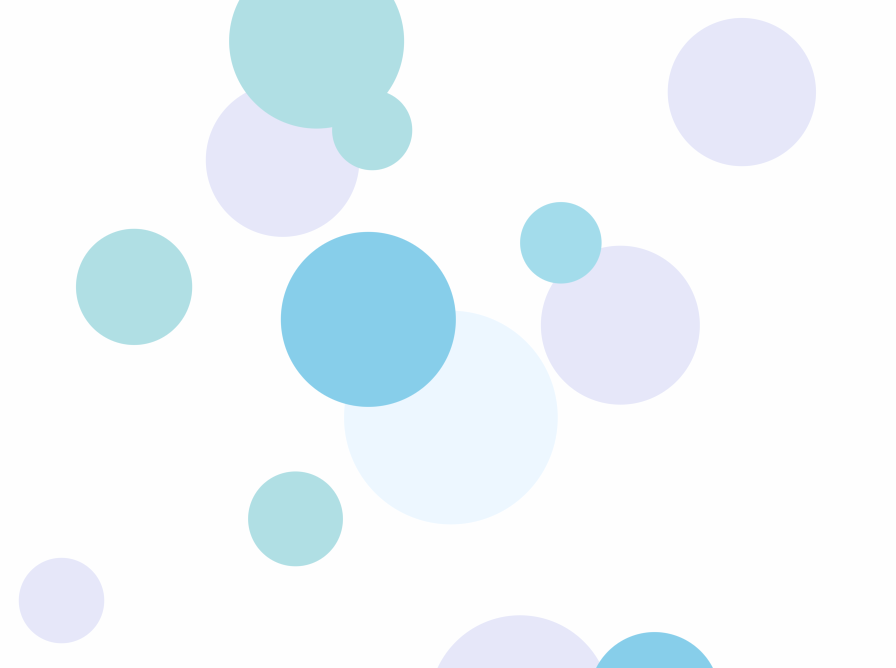
A Shadertoy shader for this background:

```glsl
// Flat pastel discs scattered over white, some cut by the canvas border.
// Anchors follow a wobbled low-discrepancy sequence; the last discs ride
// on the rim of a host. Discs are painted back to front with smooth edges.

const int DISC_COUNT = 13;
const int ANCHOR_COUNT = 11;         // discs after these are riders
const int FIRST_HOST = 5;            // host of the first rider

const vec3 PAPER = vec3(0.998, 0.998, 0.998);
const vec3 PALETTE[5] = vec3[5](
    vec3(0.900, 0.906, 0.976),       // 0 lavender
    vec3(0.930, 0.970, 1.000),       // 1 pale
    vec3(0.690, 0.873, 0.894),       // 2 teal
    vec3(0.530, 0.808, 0.918),       // 3 blue
    vec3(0.640, 0.864, 0.922));      // 4 cyan

// Tint and radius (in canvas heights) in painting order
const int TINT[DISC_COUNT] = int[DISC_COUNT](
    0, 0, 0, 0, 0, 1, 2, 2, 3, 4, 2, 3, 2);
const float RADIUS[DISC_COUNT] = float[DISC_COUNT](
    0.119, 0.136, 0.115, 0.064, 0.111, 0.160, 0.131,
    0.087, 0.098, 0.061, 0.071, 0.131, 0.060);

const vec2 SEED = vec2(0.775, 0.511);
const vec2 STEP = vec2(0.7549, 0.5698);
const vec2 SPREAD = vec2(0.88, 1.20);
const vec2 MARGIN = vec2(0.07, -0.10);
const float WOBBLE = 0.08;
const float GOLDEN_ANGLE = 2.4;
const float RIDER_ANGLE = 2.27;
const float RIDER_TURN = 3.0;
const float RIDER_REACH = 1.2;       // in host radii
const float EDGE_PIXELS = 0.7;       // half width of the edge blend

vec2 polar(float angle) {
    return vec2(cos(angle), sin(angle));
}

vec2 anchorCentre(int index, float aspect) {
    float n = float(index);
    vec2 place = MARGIN + SPREAD * fract(SEED + n * STEP);
    return place * vec2(aspect, 1.0) - WOBBLE * polar(n * GOLDEN_ANGLE);
}

vec2 discCentre(int index, float aspect) {
    if (index < ANCHOR_COUNT) return anchorCentre(index, aspect);
    int rider = index - ANCHOR_COUNT;
    int host = FIRST_HOST + rider;
    float angle = RIDER_ANGLE + float(rider) * RIDER_TURN;
    return anchorCentre(host, aspect) + RIDER_REACH * RADIUS[host] * polar(angle);
}

void mainImage(out vec4 fragColor, in vec2 fragCoord) {
    vec2 point = fragCoord / iResolution.y;
    float aspect = iResolution.x / iResolution.y;
    float edge = EDGE_PIXELS / iResolution.y;

    vec3 colour = PAPER;
    for (int i = 0; i < DISC_COUNT; i++) {
        float dist = length(point - discCentre(i, aspect)) - RADIUS[i];
        float cover = 1.0 - smoothstep(-edge, edge, dist);
        colour = mix(colour, PALETTE[TINT[i]], cover);
    }
    fragColor = vec4(colour, 1.0);
}
```
